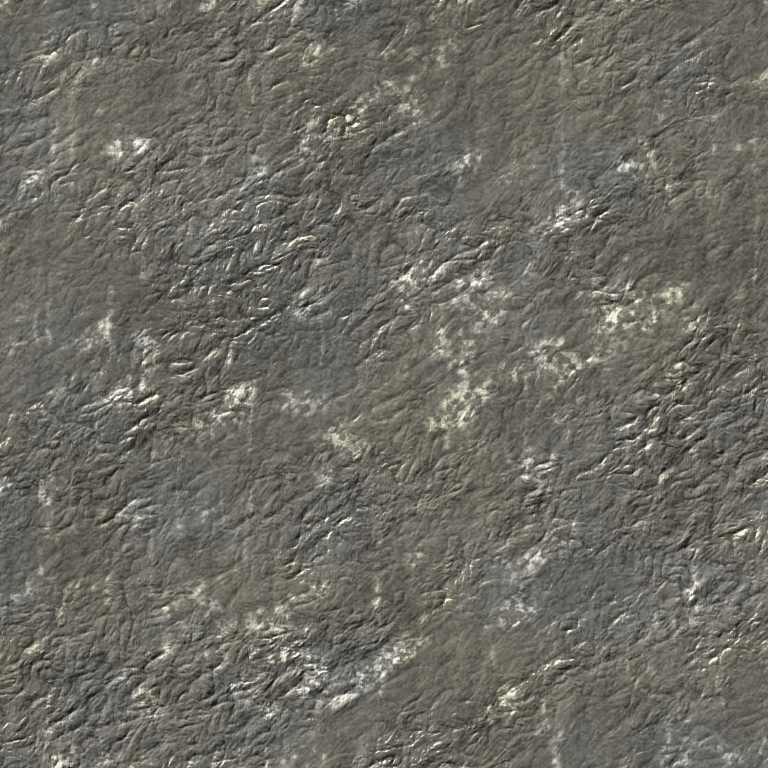
This texture is drawn by a three.js fragment shader. Its source:

```glsl
varying vec2 vUv;

float hash(vec2 p) {
  vec3 q = fract(vec3(p.xyx) * 0.1031);
  q += dot(q, q.yzx + 33.33);
  return fract((q.x + q.y) * q.z);
}

float noise(vec2 p) {
  vec2 cell = floor(p);
  vec2 f = fract(p);
  f = f * f * f * (f * (f * 6.0 - 15.0) + 10.0);
  return mix(mix(hash(cell), hash(cell + vec2(1.0, 0.0)), f.x),
             mix(hash(cell + vec2(0.0, 1.0)), hash(cell + 1.0), f.x), f.y);
}

const mat2 octaveTurn = mat2(1.6, 1.2, -1.2, 1.6);

float fbm(vec2 p) {
  float sum = 0.0;
  float amplitude = 0.5;
  for (int i = 0; i < 5; i++) {
    sum += amplitude * noise(p);
    p = octaveTurn * p + 17.3;
    amplitude *= 0.5;
  }
  return sum;
}

// Coordinates along and across the rising diagonal grain
vec2 alongGrain(vec2 p) {
  return vec2(0.82 * p.x + 0.57 * p.y, 0.82 * p.y - 0.57 * p.x) + 5.0;
}

// Rounded lumps parted by sharp creases
float rockHeight(vec2 p) {
  vec2 q = alongGrain(p) * vec2(32.0, 50.0);
  q += 0.5 * vec2(noise(q * 0.8), noise(q * 0.8 + 41.0));
  float height = 0.0;
  float amplitude = 0.5;
  for (int i = 0; i < 4; i++) {
    height += amplitude * abs(2.0 * noise(q) - 1.0);
    q = octaveTurn * q + 11.7;
    amplitude *= 0.58;
  }
  return height;
}

// Thin vertical runs, brightest at the foot and fading upward
float mineralStreaks(vec2 p) {
  float sum = 0.0;
  for (int layer = 0; layer < 3; layer++) {
    float seed = float(layer) * 37.0 + 3.0;
    float x = p.x * 36.0 + seed * 0.37 + 0.25 * noise(p * vec2(9.0, 40.0));
    float column = floor(x);
    float y = p.y * (4.0 + 3.0 * float(layer)) + 9.0 * hash(vec2(column, seed));
    vec2 id = vec2(column, floor(y) + seed);
    float rise = fract(y);
    float offset = fract(x) - mix(0.3, 0.7, hash(id + 7.0));
    float width = mix(0.09, 0.2, hash(id + 19.0));
    float present = step(0.78 + 0.17 * p.y, hash(id + 51.0));
    float fade = smoothstep(0.0, 0.08, rise) * pow(1.0 - rise, 2.2);
    sum += present * fade * exp(-offset * offset / (width * width));
  }
  return sum;
}

void main() {
  vec2 p = vUv;
  vec2 grain = alongGrain(p);

  // Relief lit from the upper left, rougher in diagonal bands
  vec2 toLight = 0.0014 * vec2(-0.6, 0.8);
  float slope = rockHeight(p - toLight) - rockHeight(p + toLight);
  float bands = fbm(grain * vec2(5.0, 10.0));
  float roughness = mix(0.55, 1.35, smoothstep(0.3, 0.65, bands));
  float relief = slope * roughness;

  // Faint stains, vertical wash, fine grit and shaded creases
  float stain = fbm(grain * vec2(6.0, 9.0) + 60.0) - 0.47;
  float wash = fbm(p * vec2(80.0, 12.0) + 23.0) - 0.47;
  float grit = noise(p * 280.0) - 0.5;
  float crease = smoothstep(0.3, 0.1, rockHeight(p)) * roughness;
  float tone = 0.405 + 0.62 * relief + 0.12 * stain + 0.1 * wash + 0.08 * grit - 0.07 * crease;
  float warmth = smoothstep(0.3, 0.65, fbm(p * 9.0 + 90.0));
  vec3 color = max(tone, 0.1) * mix(vec3(1.0, 0.99, 0.94), vec3(1.01, 0.99, 0.89), warmth);

  // Small pale deposits, broken up by the rock grain
  float speckle = smoothstep(0.36, 0.68, fbm(p * 130.0));
  float deposit = smoothstep(0.56, 0.8, fbm(grain * vec2(15.0, 23.0) + 130.0));
  float streak = mineralStreaks(p);
  float pale = 0.6 * deposit * (0.1 + speckle) + 0.4 * streak * (0.25 + speckle);
  pale *= clamp(0.7 + 2.2 * relief, 0.05, 1.5);
  color += pale * mix(vec3(0.8, 0.8, 0.78), vec3(0.82, 0.81, 0.71), warmth);

  // Yellowish glints on the steepest lit edges
  float glintPatch = smoothstep(0.46, 0.66, fbm(grain * vec2(8.0, 14.0) + 200.0));
  float glint = smoothstep(0.12, 0.36, relief) * glintPatch;
  color += glint * vec3(0.36, 0.36, 0.28);

  gl_FragColor = vec4(min(color, vec3(0.96, 0.96, 0.91)), 1.0);
}
```
